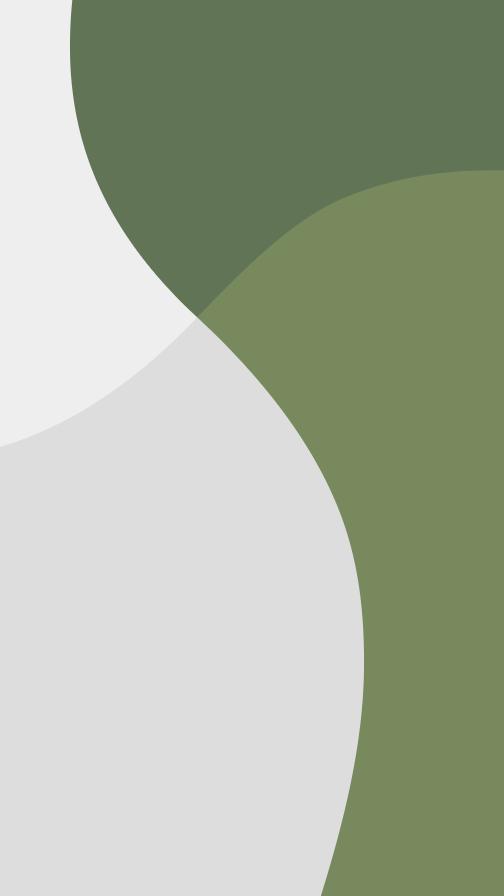
Write a Shadertoy shader that draws this background.

```glsl
// Two flowing S-curves cross and split the canvas into four flat regions:
// white and grey on the left, dark green and olive on the right.
// Each curve is a smooth chain of cubic Hermite spans through a few knots.

const int KNOTS = 6;
const vec2 CANVAS = vec2(0.5625, 1.0); // width and height, in canvas heights

const vec3 WHITE = vec3(0.932);
const vec3 GREY  = vec3(0.867);
const vec3 DARK  = vec3(0.384, 0.455, 0.337);
const vec3 OLIVE = vec3(0.467, 0.537, 0.365);

// Cubic span between two knots, each holding position, value and slope
float hermite(float s, vec3 a, vec3 b) {
    float span = b.x - a.x;
    float t = clamp((s - a.x) / span, 0.0, 1.0);
    float u = 1.0 - t;
    float blend = t * t * (3.0 - 2.0 * t);
    return mix(a.y, b.y, blend) + span * t * u * (u * a.z - t * b.z);
}

// Value of the whole knot chain at position s
float curve(float s, vec3 knots[KNOTS]) {
    float value = knots[0].y;
    for (int i = 0; i < KNOTS - 1; i++) {
        if (s >= knots[i].x) value = hermite(s, knots[i], knots[i + 1]);
    }
    return value;
}

// Antialiased coverage of the positive side of a field
float coverage(float field) {
    float pixel = length(vec2(dFdx(field), dFdy(field)));
    return clamp(field / max(pixel, 1e-6) + 0.5, 0.0, 1.0);
}

void mainImage(out vec4 fragColor, in vec2 fragCoord) {
    vec2 p = fragCoord / iResolution.xy * CANVAS;

    // Tall curve: x as a function of y
    vec3 tall[KNOTS] = vec3[KNOTS](
        vec3(0.0,    0.3581,  0.31),
        vec3(0.2604, 0.4063,  0.0),
        vec3(0.4388, 0.3750, -0.42),
        vec3(0.6458, 0.2201, -1.08),
        vec3(0.9479, 0.0781,  0.0),
        vec3(1.0,    0.0807,  0.1));

    // Wide curve: y as a function of x
    vec3 wide[KNOTS] = vec3[KNOTS](
        vec3(0.0,    0.5013, 0.29),
        vec3(0.1100, 0.5527, 0.65),
        vec3(0.2201, 0.6458, 1.05),
        vec3(0.3828, 0.7786, 0.42),
        vec3(0.5469, 0.8099, 0.0),
        vec3(0.5625, 0.8099, 0.0));

    float right = coverage(p.x - curve(p.y, tall));
    float above = coverage(p.y - curve(p.x, wide));

    // Fill the four regions
    vec3 pale  = mix(GREY, WHITE, above);
    vec3 green = mix(OLIVE, DARK, above);
    fragColor = vec4(mix(pale, green, right), 1.0);
}
```
